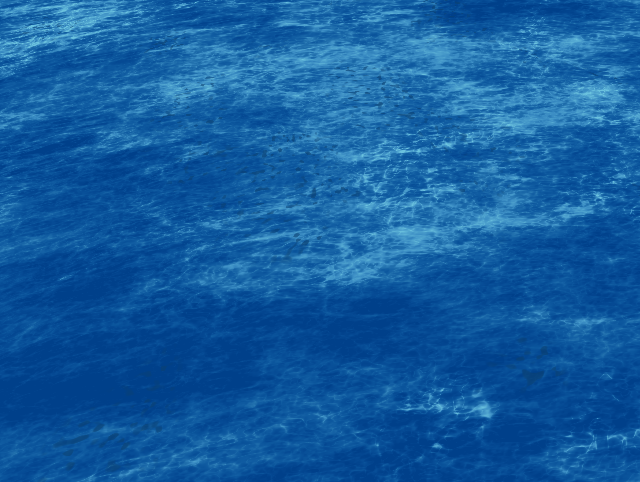
Write a WebGL 2 fragment shader that draws this texture.

```glsl
#version 300 es
precision highp float;

uniform vec2 u_resolution;
out vec4 fragColor;

// Water colours from trough to foam
const vec3 ABYSS = vec3(0.00, 0.25, 0.54);
const vec3 DEEP  = vec3(0.02, 0.29, 0.58);
const vec3 BODY  = vec3(0.04, 0.33, 0.61);
const vec3 SLOPE = vec3(0.07, 0.37, 0.64);
const vec3 CREST = vec3(0.13, 0.44, 0.68);
const vec3 GLINT = vec3(0.22, 0.54, 0.76);
const vec3 FOAM  = vec3(0.42, 0.76, 0.87);
const vec3 MURK  = vec3(0.04, 0.25, 0.44);

// Tuning
const float HORIZON = 1.7;           // height of the vanishing line
const vec2 GROUND_SCALE = vec2(1.2, 1.3);
const float TILT = 0.13;             // streaks climb to the right
const float TILT_CURVE = 0.07;       // and level out there
const vec2 RIPPLE_FREQ = vec2(5.5, 22.0);
const int RIPPLE_OCTAVES = 5;
const float RIPPLE_DECAY = 0.93;
const vec2 GRAIN_FREQ = vec2(130.0, 210.0);
const float BASE_TONE = 0.33;
const float SWELL_GAIN = 1.7;
const float RIPPLE_GAIN = 1.35;
const float CREST_GAIN = 1.0;
const float FOAM_GAIN = 1.0;
const float GRAIN_GAIN = 0.30;
const float FAR_GAIN = 0.35;

vec3 hash3(vec2 cell) {
    vec3 q = fract(cell.xyx * vec3(0.1031, 0.1030, 0.0973));
    q += dot(q, q.yxz + 33.33);
    return fract((q.xxy + q.yzz) * q.zyx);
}

// Smooth cellular noise: random cell values blended by distance
float cellNoise(vec2 p) {
    vec2 base = floor(p), f = p - base;
    float total = 0.0, weights = 0.0;
    for (int j = -1; j <= 1; j++) {
        for (int i = -1; i <= 1; i++) {
            vec2 offset = vec2(i, j);
            vec3 h = hash3(base + offset);
            vec2 d = offset + 0.15 + 0.7 * h.xy - f;
            float w = exp(-5.0 * dot(d, d));
            total += w * h.z;
            weights += w;
        }
    }
    return total / weights;
}

float layeredNoise(vec2 p) {
    float sum = 0.0, amp = 0.53;
    for (int i = 0; i < 4; i++) {
        sum += amp * cellNoise(p);
        p = mat2(1.9, 0.2, -0.2, 1.9) * p + 7.3;
        amp *= 0.5;
    }
    return sum;
}

float ridge(vec2 p) {
    return 1.0 - abs(2.0 * cellNoise(p) - 1.0);
}

// Layered sines that bend the streaks and curl the foam
vec2 sway(vec2 p) {
    vec2 bend = vec2(0.0);
    float amp = 1.0;
    for (int i = 0; i < 5; i++) {
        bend += amp * sin(p.yx * vec2(1.3, 1.0) + bend.yx + float(i) * 2.1);
        p = mat2(1.4, 1.1, -1.1, 1.4) * p;
        amp *= 0.6;
    }
    return bend;
}

// Thin streaks at several scales, faded where finer than a pixel
float rippleField(vec2 p) {
    float sum = 0.0, weights = 0.0, amp = 1.0;
    vec2 freq = RIPPLE_FREQ;
    for (int i = 0; i < RIPPLE_OCTAVES; i++) {
        float lean = 0.10 * sin(float(i) * 2.4);
        vec2 q = vec2(p.x, p.y + lean * p.x) * freq + float(i) * 17.7;
        float w = amp * (1.0 - smoothstep(0.8, 1.6, fwidth(q.y)));
        sum += w * pow(ridge(q), 3.0);
        weights += w;
        freq *= 1.9;
        amp *= RIPPLE_DECAY;
    }
    return sum / weights;
}

vec3 waterColour(float tone) {
    vec3 c = mix(ABYSS, DEEP, clamp(tone * 3.0 + 1.0, 0.0, 1.0));
    c = mix(c, BODY, clamp(tone * 4.0, 0.0, 1.0));
    c = mix(c, SLOPE, clamp(tone * 4.0 - 1.0, 0.0, 1.0));
    c = mix(c, CREST, clamp(tone * 4.0 - 2.0, 0.0, 1.0));
    c = mix(c, GLINT, clamp(tone * 4.0 - 3.0, 0.0, 1.0));
    return mix(c, FOAM, clamp(tone - 1.0, 0.0, 1.0));
}

void main() {
    vec2 uv = gl_FragCoord.xy / u_resolution.y;
    float depth = 1.0 / (HORIZON - uv.y);
    vec2 ground = vec2((uv.x - 0.66) * depth, depth) * GROUND_SCALE;
    ground.y -= ground.x * (TILT - TILT_CURVE * ground.x);
    vec2 bent = ground + vec2(0.025, 0.007) * sway(ground * vec2(4.0, 7.0));

    // Broad swell and its streaked crests
    float swell = layeredNoise(bent * vec2(1.8, 5.5) + 3.1);
    float ripple = rippleField(bent);
    float crest = pow(ridge(bent * vec2(2.4, 11.0) + 41.0), 4.0) * ripple;

    // Short foam threads gathered in patches
    vec2 curl = ground + 0.008 * sway(ground * 24.0 + 5.0);
    curl.y -= 0.3 * curl.x;
    float patches = smoothstep(0.53, 0.74, layeredNoise(curl * vec2(3.5, 6.0) + 23.0));
    float threads = pow(ridge(curl * vec2(24.0, 48.0)), 7.0)
                  + pow(ridge(curl * vec2(50.0, 95.0) + 9.0), 5.0);
    float foam = patches * threads * smoothstep(0.15, 0.6, ripple);

    // Fine slanted grain
    float grain = cellNoise(vec2(uv.x, uv.y - 0.25 * uv.x) * GRAIN_FREQ);

    float tone = BASE_TONE + SWELL_GAIN * (swell - 0.5) + RIPPLE_GAIN * (ripple - 0.36)
               + CREST_GAIN * (crest - 0.10) + FOAM_GAIN * foam
               + GRAIN_GAIN * (grain - 0.5) + FAR_GAIN * (uv.y - 0.5);
    vec3 colour = waterColour(tone);

    // Sparse murky flecks
    float flecks = smoothstep(0.72, 0.92, cellNoise(bent * vec2(90.0, 150.0)))
                 * smoothstep(0.60, 0.74, layeredNoise(ground * vec2(4.0, 5.0) + 71.0));
    fragColor = vec4(mix(colour, MURK, 0.6 * flecks), 1.0);
}
```
